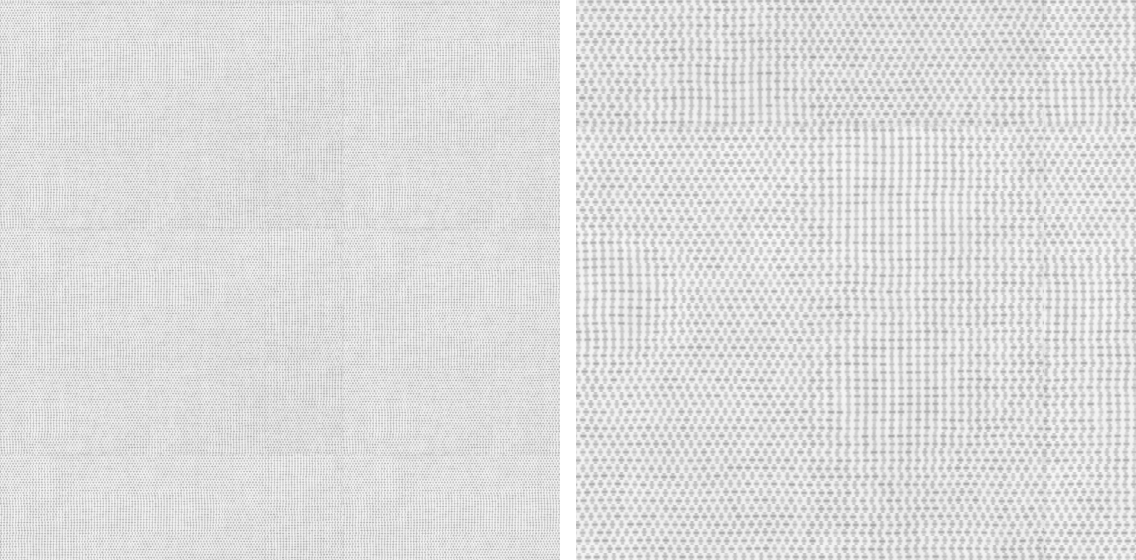
Left: the whole. Right: its middle third, enlarged.
Write a Shadertoy shader that draws this texture.

```glsl
// Pale grey woven linen: staggered stitches in a swatch repeated across the canvas.

const vec2 SWATCH_SIZE = vec2(0.612, 0.4025);  // in canvas heights
const vec2 SWATCH_ORIGIN = vec2(0.0, 0.189);
const vec2 STITCHES = vec2(118.0, 84.0);       // per swatch, across and down
const vec2 GAP_HALF_SIZE = vec2(0.31, 0.18);   // in stitches
const vec3 THREAD_COLOR = vec3(0.945);
const vec3 GAP_COLOR = vec3(0.69);
const int SAMPLES = 3;                         // per pixel side

float hash(vec2 p) {
    vec3 q = fract(p.xyx * 0.1031);
    q += dot(q, q.yzx + 33.33);
    return fract((q.x + q.y) * q.z);
}

float valueNoise(vec2 p) {
    vec2 cell = floor(p);
    vec2 f = fract(p);
    f = f * f * (3.0 - 2.0 * f);
    float low = mix(hash(cell), hash(cell + vec2(1.0, 0.0)), f.x);
    float high = mix(hash(cell + vec2(0.0, 1.0)), hash(cell + 1.0), f.x);
    return mix(low, high, f.y);
}

// Soft-edged rectangle centred on the origin.
float softBox(vec2 p, vec2 halfSize, float blur) {
    vec2 inside = 1.0 - smoothstep(-blur, blur, abs(p) - halfSize);
    return inside.x * inside.y;
}

// Darkness of the gaps between threads, in stitch units.
float weaveGaps(vec2 p) {
    // Threads wander slightly from the straight grid.
    p.y += 0.2 * (valueNoise(p * vec2(0.22, 0.15) + 29.0) - 0.5);
    float row = floor(p.y);
    float stagger = 0.5 * smoothstep(0.2, 0.8, valueNoise(p * vec2(0.06, 0.08)));
    p.x += stagger * mod(row, 2.0);
    p.x += 0.3 * (valueNoise(vec2(p.x * 0.12, row * 0.35)) - 0.5);
    vec2 stitch = floor(p);
    vec2 local = fract(p) - 0.5;

    // Dark slot below each stitch, and a crease beside it.
    float wear = hash(stitch + 17.0);
    float streak = valueNoise(vec2(p.x * 0.2, row) + 41.0);
    vec2 gapSize = GAP_HALF_SIZE * vec2(0.85 + 0.3 * wear, 1.0);
    float slot = (0.6 + 0.4 * wear + 0.2 * streak) * softBox(local, gapSize, 0.17);
    float crease = (0.4 + 0.3 * hash(stitch + 59.0))
                 * (1.0 - smoothstep(0.05, 0.32, abs(local.x)));
    return max(slot, crease);
}

// Uneven threads, cloudy blotches and slow shading; p runs 0 to 1 over the swatch.
float clothTone(vec2 p) {
    vec2 q = p * STITCHES;
    float weft = valueNoise(vec2(q.x * 0.14, q.y * 0.8)) - 0.5;
    float warp = valueNoise(vec2(q.x * 0.8, q.y * 0.1) + 73.0) - 0.5;
    float clouds = valueNoise(p * vec2(7.0, 5.0) + 11.0) - 0.5;
    float shading = 0.012 * (p.y - 0.5) - 0.012 * (p.x - 0.5);
    return 0.020 * weft + 0.024 * warp + 0.011 * clouds + shading;
}

// Faint broken line where neighbouring swatches meet.
float seam(vec2 p) {
    vec2 edge = min(p, 1.0 - p) * STITCHES;
    vec2 line = 1.0 - smoothstep(0.1, 0.45, edge);
    vec2 broken = vec2(hash(vec2(floor(p.y * STITCHES.y), 5.0)),
                       hash(vec2(floor(p.x * STITCHES.x), 9.0)));
    return max(line.x * broken.x, line.y * broken.y);
}

vec3 linen(vec2 p) {
    vec2 swatch = fract((p - SWATCH_ORIGIN) / SWATCH_SIZE);
    vec3 color = mix(THREAD_COLOR, GAP_COLOR, weaveGaps(swatch * STITCHES));
    return color + clothTone(swatch) - 0.06 * seam(swatch);
}

void mainImage(out vec4 fragColor, in vec2 fragCoord) {
    // Average a grid of samples inside the pixel.
    vec3 sum = vec3(0.0);
    for (int j = 0; j < SAMPLES; j++) {
        for (int i = 0; i < SAMPLES; i++) {
            vec2 offset = (vec2(i, j) + 0.5) / float(SAMPLES) - 0.5;
            sum += linen((fragCoord + offset) / iResolution.y);
        }
    }
    fragColor = vec4(sum / float(SAMPLES * SAMPLES), 1.0);
}
```
